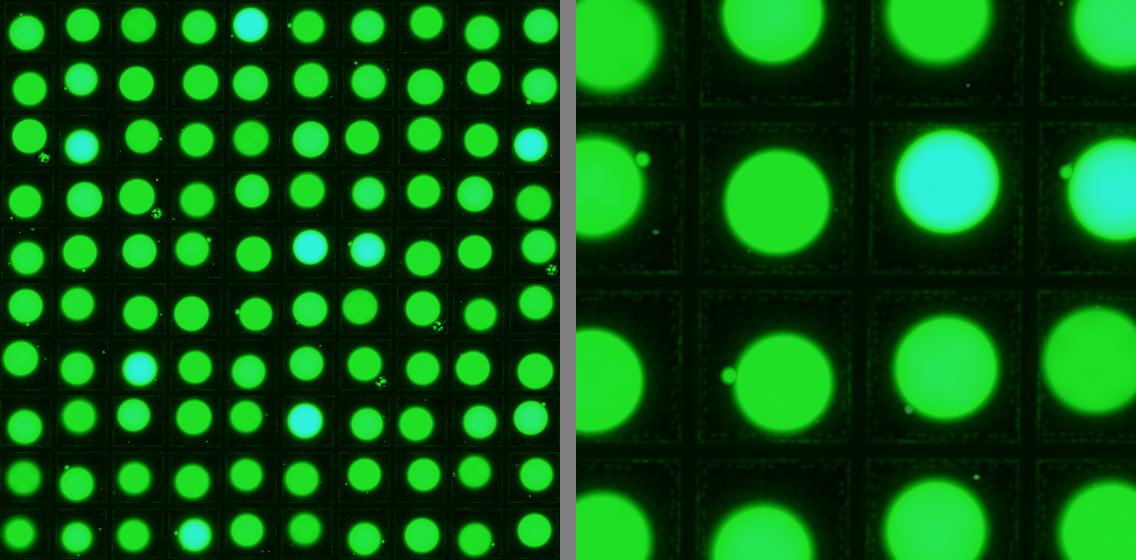
Left: the whole. Right: its middle third, enlarged.
Reproduce this pattern procedurally as a three.js fragment shader.

```glsl
// A ten by ten tray of glowing green discs, each loose in a faint square well.
// A slightly sheared grid gives every cell a hashed offset, size and brightness;
// one light level per point, with cellular grain and debris, drives a colour ramp.
varying vec2 vUv;

vec3 hash3(vec2 p) {
  vec3 q = fract(p.xyx * vec3(0.1031, 0.1030, 0.0973));
  q += dot(q, q.yxz + 33.33);
  return fract((q.xxy + q.yzz) * q.zyx);
}

// Distance to the nearest jittered feature point
float cellular(vec2 p) {
  vec2 id = floor(p);
  float nearest = 2.0;
  for (int j = -1; j <= 1; j++) {
    for (int i = -1; i <= 1; i++) {
      vec2 n = id + vec2(float(i), float(j));
      nearest = min(nearest, length(n + hash3(n + 7.0).xy - p));
    }
  }
  return nearest;
}

// Dark green through bright green to cyan
vec3 glowRamp(float level) {
  vec3 c = mix(vec3(0.0, 0.03, 0.0), vec3(0.02, 0.60, 0.02), clamp(level / 0.6, 0.0, 1.0));
  c = mix(c, vec3(0.12, 0.88, 0.14), clamp((level - 0.6) / 0.3, 0.0, 1.0));
  c = mix(c, vec3(0.17, 0.93, 0.51), clamp((level - 1.0) / 0.4, 0.0, 1.0));
  return mix(c, vec3(0.18, 0.95, 0.85), clamp((level - 1.4) / 0.4, 0.0, 1.0));
}

// Soft-edged round spot
float spot(vec2 p, float radius, float blur) {
  return 1.0 - smoothstep(radius - blur, radius + blur, length(p));
}

void main() {
  // Grid, counted from the top left
  vec2 canvas = vec2(vUv.x, 1.0 - vUv.y);
  vec2 grid = canvas * vec2(9.91, 9.97) + vec2(0.10 * canvas.y - 0.03, 0.0);
  vec2 id = floor(grid);
  vec2 cell = fract(grid);
  vec3 place = hash3(id + 3.0);
  vec3 look = hash3(id + 41.0);
  vec3 dirt = hash3(id + 83.0);
  float grain = 1.0 - smoothstep(0.1, 0.6, cellular(grid * 19.0));

  // Well: dark floor inside a thin, uneven double outline
  vec2 fromMiddle = abs(cell - 0.5);
  float wall = max(fromMiddle.x, fromMiddle.y) - 0.442;
  wall += 0.003 * sin(grid.x * 5.0 + id.y) * sin(grid.y * 4.0 + id.x);
  float inside = 1.0 - smoothstep(-0.01, 0.01, wall);
  float patchy = 0.6 + 0.4 * sin(grid.x * 9.0 + 2.0 * id.y) * sin(grid.y * 8.0 + id.x);
  float level = mix(0.035, 0.012 + 0.025 * grain, inside);
  level += 0.17 * patchy * (0.4 + 0.6 * grain) * (1.0 - smoothstep(0.003, 0.022, abs(wall)));
  level += 0.07 * grain * (1.0 - smoothstep(0.0, 0.025, abs(wall + 0.035)));

  // Disc: blurred rim, brighter core, halo; a few discs run to cyan
  vec2 centre = vec2(0.475, 0.5) + (place.xy - 0.5) * vec2(0.17, 0.24);
  float radius = 0.315 + 0.028 * place.z;
  float d = length(cell - centre);
  float lowerLeft = smoothstep(0.9, 1.7, canvas.y + 0.6 * (1.0 - canvas.x));
  float blur = 0.025 + 0.02 * look.y + 0.03 * lowerLeft;
  float hot = step(0.93, look.x);
  float core = 1.0 - pow(min(d / radius, 1.0), 3.0);
  float body = 0.80 + 0.13 * look.x - 0.08 * lowerLeft;
  body += core * (0.08 + 0.36 * look.z * look.z + 0.75 * hot);
  body += 0.02 * sin(grid.x * 17.0) * sin(grid.y * 19.0);
  float disc = 1.0 - smoothstep(radius - 2.0 * blur, radius + 0.5 * blur, d);
  float halo = (0.17 + 0.1 * hot) * exp(-max(d - radius, 0.0) / 0.065);
  level = mix(level + halo * mix(0.35, 1.0, inside), body, disc);

  // Bud clinging to the rim of some discs
  float angle = 6.2832 * dirt.x;
  vec2 bud = cell - centre - radius * vec2(cos(angle), sin(angle));
  float budLight = step(0.84, dirt.y) * spot(bud, 0.02 + 0.035 * dirt.z, 0.025);
  level = max(level, 0.85 * budLight);

  // Ragged clump in the corner of a rare well
  vec2 clump = cell - vec2(0.78, 0.80);
  float ragged = 1.0 - smoothstep(0.25, 0.75, cellular(grid * 14.0 + 5.0));
  level = max(level, step(0.965, dirt.z) * ragged * spot(clump, 0.09, 0.05));

  vec3 colour = glowRamp(level);

  // Tiny pale specks, slightly stretched
  for (int k = 0; k < 4; k++) {
    vec3 h = hash3(id * 1.7 + 19.0 * float(k) + 120.0);
    vec3 s = hash3(id + 31.0 * float(k) + 210.0);
    vec2 p = (cell - 0.08 - 0.84 * h.xy) * vec2(0.7 + 0.6 * s.x, 1.0);
    float size = 0.007 + 0.022 * s.y * s.y * s.y;
    float speck = step(0.6, h.z) * spot(p, size, 0.013) * (0.25 + 0.65 * s.z);
    colour = mix(colour, vec3(0.25, 0.85, 0.35), speck * (1.0 - 0.8 * disc));
  }

  gl_FragColor = vec4(colour, 1.0);
}
```
